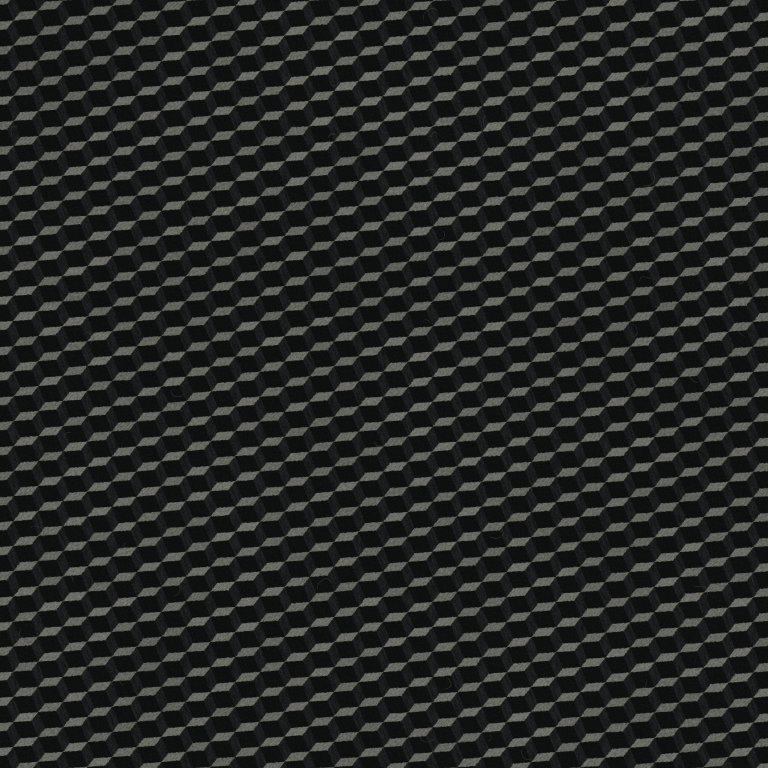
A WebGL 1 fragment shader for this pattern:

```glsl
precision highp float;
// Woven cloth of slanted tumbling blocks: each block has a pale top, a black front
// and a charcoal side. Three edge vectors span the faces and, by their differences,
// the repeat lattice; gradient noise adds thread grain, ragged edges and lint.

#define EDGE_P vec2(0.0234, 0.0017)
#define EDGE_Q vec2(-0.0087, -0.0113)
#define EDGE_R vec2(-0.0087, 0.0213)
#define LATTICE_ORIGIN vec2(0.4436, 0.6319)
#define TOP_COLOR vec3(0.400, 0.402, 0.377)
#define FRONT_COLOR vec3(0.056, 0.064, 0.060)
#define SIDE_COLOR vec3(0.100, 0.107, 0.110)
#define EDGE_SOFTNESS 0.0011
#define EDGE_WOBBLE 0.0009
#define GRAIN 0.20
#define LINT_GRID 15.0

uniform vec2 u_resolution;

float hash(vec2 p) {
  vec3 q = fract(vec3(p.xyx) * 0.1031);
  q += dot(q, q.yzx + 33.33);
  return fract((q.x + q.y) * q.z);
}

vec2 gradient(vec2 p) {
  float angle = 6.2832 * hash(p);
  return vec2(cos(angle), sin(angle));
}

// Gradient noise, roughly -0.7 to 0.7
float noise(vec2 p) {
  vec2 i = floor(p), f = fract(p);
  vec2 w = f * f * f * (f * (f * 6.0 - 15.0) + 10.0);
  vec2 x = vec2(1.0, 0.0);
  float low = mix(dot(gradient(i), f), dot(gradient(i + x), f - x), w.x);
  float high = mix(dot(gradient(i + x.yx), f - x.yx),
                   dot(gradient(i + 1.0), f - 1.0), w.x);
  return mix(low, high, w.y);
}

float cross2(vec2 a, vec2 b) {
  return a.x * b.y - a.y * b.x;
}

// Coordinates of v in the basis (e, f)
vec2 toBasis(vec2 v, vec2 e, vec2 f) {
  return vec2(cross2(v, f), cross2(e, v)) / cross2(e, f);
}

// Distance inside the parallelogram spanned by e and f from the origin
float faceDepth(vec2 v, vec2 e, vec2 f) {
  vec2 c = toBasis(v, e, f);
  vec2 margin = min(c, 1.0 - c) * abs(cross2(e, f)) / vec2(length(f), length(e));
  return min(margin.x, margin.y);
}

// Sparse curled fibres, one candidate arc per grid cell
float lint(vec2 uv, float pixel) {
  vec2 g = uv * LINT_GRID, id = floor(g);
  vec2 center = 0.3 + 0.4 * vec2(hash(id + 3.1), hash(id + 7.7));
  vec2 d = fract(g) - center;
  float radius = 0.06 + 0.12 * hash(id + 12.3);
  float bend = 0.04 * noise(g * 7.0);
  float ring = abs(length(d) - radius + bend) / LINT_GRID;
  float arc = smoothstep(0.1, 0.5, dot(normalize(d + 0.0001), gradient(id + 5.0)));
  float stroke = 1.0 - smoothstep(0.0, 0.0006 + pixel * 0.5, ring);
  return stroke * arc * step(0.80, hash(id + 21.0));
}

void main() {
  vec2 uv = gl_FragCoord.xy / u_resolution;
  float pixel = 1.0 / min(u_resolution.x, u_resolution.y);
  float soft = max(EDGE_SOFTNESS, 0.6 * pixel);

  // Ragged thread edges and a slight drift of the weave
  vec2 wobble = vec2(noise(uv * 330.0), noise(uv * 330.0 + 51.0)) * EDGE_WOBBLE;
  vec2 drift = vec2(noise(uv * 9.0), noise(uv * 9.0 + 17.0)) * 0.0012;
  vec2 v = uv - LATTICE_ORIGIN + wobble + drift;

  // Deepest pale and charcoal faces among the nearby repeats
  vec2 stepA = EDGE_P - EDGE_Q, stepB = EDGE_R - EDGE_Q;
  vec2 cell = floor(toBasis(v, stepA, stepB) + 0.5);
  float topDepth = -1.0, sideDepth = -1.0;
  vec2 topCell = cell;
  for (int j = -1; j <= 1; j++) {
    for (int i = -1; i <= 1; i++) {
      vec2 id = cell + vec2(float(i), float(j));
      vec2 local = v - id.x * stepA - id.y * stepB;
      float depth = faceDepth(local, EDGE_P, EDGE_Q);
      if (depth > topDepth) {
        topDepth = depth;
        topCell = id;
      }
      sideDepth = max(sideDepth, faceDepth(local, EDGE_Q, EDGE_R));
    }
  }
  float top = smoothstep(-soft, soft, topDepth);
  float side = smoothstep(-soft, soft, sideDepth);

  // Thread grain: slanted on the tops, along the edges on the sides
  float speck = noise(uv * 420.0 + 9.0);
  float slanted = noise(vec2(uv.x - uv.y, (uv.x + uv.y) * 0.4) * 380.0);
  float upright = noise(toBasis(v, EDGE_Q, EDGE_R) * vec2(4.0, 1.5));
  float tone = 0.94 + 0.12 * hash(topCell + 80.0);
  vec3 topShade = TOP_COLOR * (tone + GRAIN * (slanted + 0.7 * speck));
  vec3 sideShade = SIDE_COLOR * (1.0 + 0.4 * upright + 0.35 * speck);
  vec3 frontShade = FRONT_COLOR * (1.0 + 0.3 * speck + 0.2 * slanted);

  vec3 color = mix(frontShade, sideShade, side);
  color = mix(color, topShade, top);
  color = mix(color, vec3(0.30, 0.30, 0.27), 0.35 * lint(uv, pixel));
  color *= 1.0 + 0.06 * noise(uv * 4.0);
  gl_FragColor = vec4(color, 1.0);
}
```
